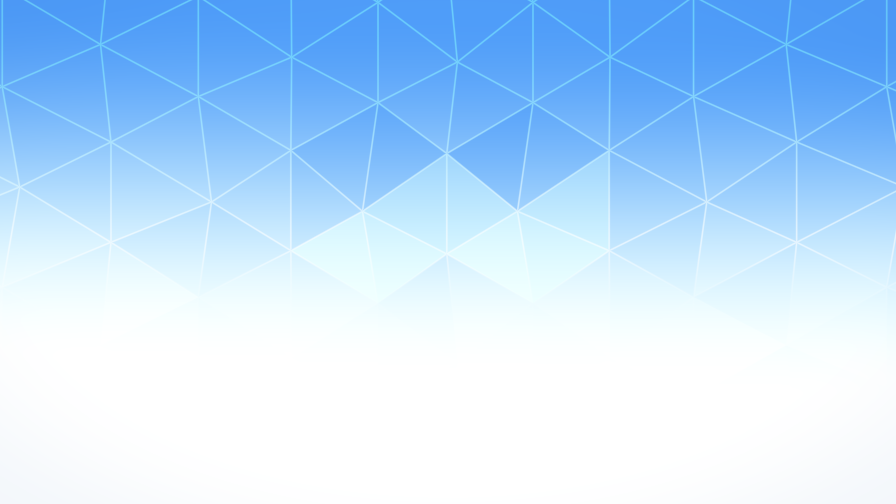
Give the GLSL for this background, as a Shadertoy shader.

```glsl
// Pale blue triangle mesh with fine bright lines, fading down into white.

#define COLUMN_STEP 0.1755
#define ROW_STEP 0.0995
#define LINE_WIDTH 0.0012
#define LINE_STRENGTH 0.62
#define CELL_VARIATION 0.035
#define SKY_BLUE vec3(0.31, 0.615, 0.975)
#define LINE_CYAN vec3(0.48, 0.92, 1.0)
#define FADE_END vec3(0.72, 0.65, 0.55)
#define BAND_CENTER vec2(0.914, 0.455)
#define BAND_SIZE vec2(0.25, 0.10)

const float PI = 3.14159265;

float hash(vec2 p) {
    return fract(sin(dot(p, vec2(127.1, 311.7))) * 43758.5453);
}

// Warped lattice point; y runs down from the top edge, in canvas heights.
vec2 meshVertex(float column, float row) {
    float dome = sin(PI * column / 10.0);
    float ripple = cos(2.0 * PI / 3.0 * (row - 1.0));
    float sway = sin(PI * (column - 2.9) / 4.2);
    float swayWidth = mod(column, 2.0) < 0.5 ? -0.028 : 0.014;
    float x = 0.016 + COLUMN_STEP * column + 0.037 * sin(2.0 * PI * column / 10.0);
    float y = -0.027 + ROW_STEP * row + dome * (0.039 + 0.0116 * ripple);
    return vec2(x + swayWidth * ripple * sway, y);
}

// Signed distance to the line a-b, positive on the side of the inner point.
float edgeDistance(vec2 p, vec2 a, vec2 b, vec2 inner) {
    vec2 normal = normalize(vec2(a.y - b.y, b.x - a.x));
    return dot(p - a, normal) * sign(dot(inner - a, normal));
}

// Vertical fade, shifted up or down for each cell to form facets.
vec3 cellColor(float y, vec2 center, vec2 id) {
    vec2 fromShadow = (center - vec2(0.91, 0.33)) / vec2(0.32, 0.10);
    vec2 fromBand = abs(center - BAND_CENTER);
    float inBand = step(fromBand.x, BAND_SIZE.x) * step(fromBand.y, BAND_SIZE.y);
    float shift = mix(0.02, -0.06, center.x / 1.78);
    shift -= 0.07 * exp(-dot(fromShadow, fromShadow));
    shift += 0.07 * inBand + CELL_VARIATION * (hash(id) - 0.5);
    vec3 color = mix(SKY_BLUE, vec3(1.0), smoothstep(vec3(0.0), FADE_END, vec3(y + shift)));
    return mix(color, vec3(0.78, 1.0, 1.0), 0.2 * inBand);
}

void mainImage(out vec4 fragColor, in vec2 fragCoord) {
    float pixel = 1.0 / iResolution.y;
    vec2 p = vec2(fragCoord.x, iResolution.y - fragCoord.y) * pixel;
    vec2 nearest = vec2(floor((p.x - 0.016) / COLUMN_STEP), round(p.y / ROW_STEP));

    // Blend the triangles around this point and find the closest edge.
    vec3 total = vec3(0.0);
    float weightSum = 0.0;
    float lineDistance = 1.0;
    for (float dx = -1.0; dx <= 1.0; dx++) {
        for (float dy = -2.0; dy <= 2.0; dy++) {
            vec2 id = nearest + vec2(dx, dy);
            float side = mod(id.x + id.y, 2.0) < 0.5 ? 0.0 : 1.0;
            vec2 apex = meshVertex(id.x + side, id.y);
            vec2 upper = meshVertex(id.x + 1.0 - side, id.y - 1.0);
            vec2 lower = meshVertex(id.x + 1.0 - side, id.y + 1.0);
            vec2 center = (apex + upper + lower) / 3.0;
            float inside = min(edgeDistance(p, apex, upper, center),
                           min(edgeDistance(p, upper, lower, center),
                               edgeDistance(p, lower, apex, center)));
            float weight = smoothstep(-0.7 * pixel, 0.7 * pixel, inside);
            total += weight * cellColor(p.y, center, id);
            weightSum += weight;
            lineDistance = min(lineDistance, abs(inside));
        }
    }
    vec3 color = total / max(weightSum, 0.001);

    // Fine lines, cyan at the top and white lower down.
    float line = 1.0 - smoothstep(0.0, LINE_WIDTH + pixel, lineDistance);
    line *= LINE_STRENGTH * (1.0 - smoothstep(0.46, 0.64, p.y));
    color = mix(color, mix(LINE_CYAN, vec3(1.0), smoothstep(0.05, 0.5, p.y)), line);

    // Faint cool shade toward the corners.
    vec2 fromMiddle = fragCoord / iResolution.xy - 0.5;
    float corner = smoothstep(0.2, 0.5, dot(fromMiddle, fromMiddle));
    color *= 1.0 - corner * vec3(0.045, 0.03, 0.015);
    fragColor = vec4(color, 1.0);
}
```
